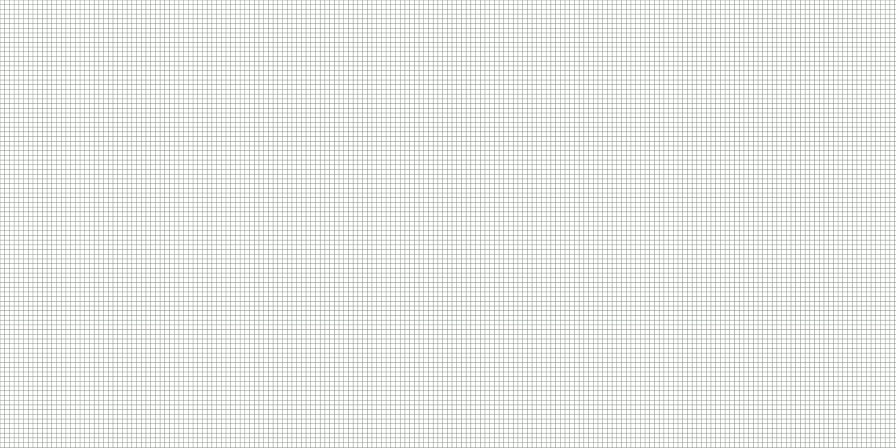
Give the GLSL for this pattern, as a Shadertoy shader.

```glsl
// Fine graph paper: thin grey-green lines on a white sheet, printed a little unevenly.

const float CELLS_DOWN = 95.15;    // square cells over the canvas height
const float LINE_WIDTH = 0.1;      // fraction of one cell
const float PRINT_VARIATION = 0.2; // spread of ink strength between lines
const vec3 PAPER = vec3(0.998, 1.0, 0.998);
const vec3 INK = vec3(0.49, 0.54, 0.49);

// Sine-free hash of a line index and an axis seed, 0 to 1.
float hash(float index, float seed) {
    vec2 p = fract(vec2(index, seed) * vec2(0.1031, 0.1137) + 0.37);
    p += dot(p, p.yx + 33.33);
    return fract((p.x + p.y) * p.x);
}

// Running total of ink along an axis with one line at the start of each cell.
float inkIntegral(float x, float width) {
    return width * floor(x) + min(fract(x), width);
}

// Exact share of a pixel-wide span covered by lines centred on cell borders.
float lineCoverage(float x, float width, float pixel) {
    float start = x + 0.5 * width - 0.5 * pixel;
    return (inkIntegral(start + pixel, width) - inkIntegral(start, width)) / pixel;
}

// Coverage along one axis, weighted by the print strength of the nearest line.
float printedLines(float x, float width, float pixel, float seed) {
    float strength = 1.0 + PRINT_VARIATION * (hash(round(x), seed) - 0.5);
    return lineCoverage(x, width, pixel) * strength;
}

void mainImage(out vec4 fragColor, in vec2 fragCoord) {
    float pixel = CELLS_DOWN / iResolution.y;
    // Cells are counted from the top left corner.
    vec2 gridPos = vec2(fragCoord.x, iResolution.y - fragCoord.y) * pixel;

    float columns = printedLines(gridPos.x, LINE_WIDTH, pixel, 1.0);
    float rows = printedLines(gridPos.y, LINE_WIDTH, pixel, 2.0);
    float ink = 1.0 - (1.0 - columns) * (1.0 - rows);
    fragColor = vec4(mix(PAPER, INK, ink), 1.0);
}
```
